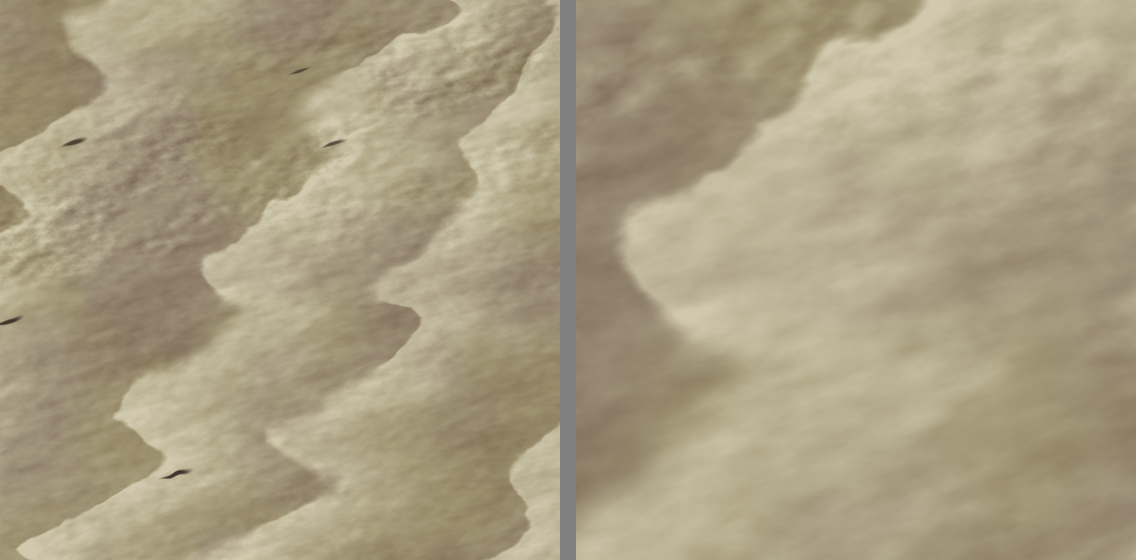
Left: the whole. Right: its middle third, enlarged.
Reproduce this texture procedurally as a Shadertoy shader.

```glsl
// Wind-carved sand: scalloped ledges, each bright at its lip and fading to
// brown before the next. Ledges are painted left to right along zigzag lines,
// then covered with slanted streaks, a pebbly band and a few dark slits.

const vec3 OLIVE_SHADE = vec3(0.550, 0.495, 0.370);
const vec3 MAUVE_SHADE = vec3(0.535, 0.470, 0.395);
const vec3 OLIVE_MID   = vec3(0.655, 0.615, 0.482);
const vec3 MAUVE_MID   = vec3(0.648, 0.600, 0.506);
const vec3 LIT_SAND    = vec3(0.785, 0.755, 0.645);
const vec3 SLIT_COLOR  = vec3(0.150, 0.120, 0.095);

const float LEDGE_SPACING = 0.41;   // horizontal distance between ledges
const float LEDGE_LEAN    = 0.58;   // rightward drift per unit of height
const float SCALLOP_PITCH = 0.27;   // height of one zigzag
const float SCALLOP_DEPTH = 0.16;
const float STREAK_ANGLE  = 0.30;
const float BAND_CENTER   = 0.54;   // pebbly band, across the streaks
const float BAND_WIDTH    = 0.14;
const float PATCH_GAIN    = 0.52;
const float STREAK_GAIN   = 0.42;
const float GRAIN_GAIN    = 0.32;
const vec2  SLIT_CELL     = vec2(0.22, 0.12);
const vec2  SLIT_SIZE     = vec2(0.040, 0.0085);
const float SLIT_CHANCE   = 0.17;

float hash(vec2 p) {
    vec3 q = fract(vec3(p.xyx) * 0.1031);
    q += dot(q, q.yzx + 33.33);
    return fract((q.x + q.y) * q.z);
}

float noise(vec2 p) {
    vec2 i = floor(p), f = fract(p);
    f = f * f * (3.0 - 2.0 * f);
    return mix(mix(hash(i), hash(i + vec2(1, 0)), f.x),
               mix(hash(i + vec2(0, 1)), hash(i + vec2(1, 1)), f.x), f.y);
}

float fbm(vec2 p) {
    float sum = 0.0, amp = 0.533;
    for (int i = 0; i < 4; i++) {
        sum += amp * noise(p);
        p = mat2(1.6, 1.2, -1.2, 1.6) * p + 17.3;
        amp *= 0.5;
    }
    return sum;
}

// Slow rise and quick return, with rounded corners, from 0 to 1
float scallop(float s) {
    float a = fract(s);
    float ramp = a < 0.65 ? a / 0.65 : (1.0 - a) / 0.35;
    return mix(ramp, smoothstep(0.0, 1.0, ramp), 0.7);
}

// Brightness of the overlapping ledges
float ledges(vec2 p) {
    float tone = 0.4;
    for (int k = -5; k <= 4; k++) {
        float id = float(k);
        float seed = hash(vec2(id + 20.0, 4.0));
        float depth = SCALLOP_DEPTH * mix(0.4, 1.3, noise(vec2(p.y * 3.0, id * 7.0 + 80.0)));
        float zig = depth * (scallop(p.y / SCALLOP_PITCH + seed) - 0.5);
        float d = p.x - LEDGE_SPACING * (id + 0.3 * seed) - LEDGE_LEAN * p.y - zig;
        float fade = smoothstep(0.0, 0.9, (d + 0.5 * zig) / LEDGE_SPACING);
        float lit = mix(0.83, 0.20, fade) + 0.14 * exp(-max(d, 0.0) / 0.045);
        float soft = mix(0.006, 0.04, smoothstep(0.45, 0.9, noise(p * 5.0 + id * 9.0)));
        tone = mix(tone, lit, smoothstep(-soft, soft, d));
    }
    return tone;
}

// Sparse tapered cracks, one per chosen cell
float slits(vec2 q) {
    vec2 cell = floor(q / SLIT_CELL);
    float pick = hash(cell + 51.0);
    vec2 jitter = 0.35 + 0.3 * vec2(hash(cell + 63.0), hash(cell + 77.0));
    vec2 d = q - (cell + jitter) * SLIT_CELL;
    d.y += 0.004 * (noise(q * 60.0) - 0.5);
    float size = mix(0.6, 1.0, hash(cell + 92.0));
    float taper = clamp(0.75 + d.x / SLIT_SIZE.x * 0.4, 0.35, 1.1);
    float e = length(d / (SLIT_SIZE * size * vec2(1.0, taper)));
    return step(pick, SLIT_CHANCE) * size * (1.0 - smoothstep(0.3, 1.0, e));
}

void mainImage(out vec4 fragColor, in vec2 fragCoord) {
    vec2 p = fragCoord / iResolution.y;
    float c = cos(STREAK_ANGLE), s = sin(STREAK_ANGLE);
    vec2 q = vec2(c * p.x + s * p.y, c * p.y - s * p.x);

    // Ledges with irregular outlines, frayed at small scale
    vec2 warp = vec2(fbm(p * 5.0 + 3.0), fbm(p * 5.0 + 41.0)) - 0.5;
    float fray = fbm(q * vec2(25.0, 50.0) + 70.0) - 0.5;
    float tone = ledges(p + 0.11 * warp + vec2(0.025 * fray, 0.0));

    // Broad patches, streaks and fine grain
    tone += PATCH_GAIN * (fbm(q * vec2(3.0, 8.0) + 11.0) - 0.5);
    tone += STREAK_GAIN * (fbm(q * vec2(11.0, 42.0) + 29.0) - 0.5);
    tone += GRAIN_GAIN * (fbm(q * vec2(45.0, 100.0) + 7.0) - 0.5);

    // Pebbly relief, strongest inside the band
    float offBand = (q.y - BAND_CENTER) / BAND_WIDTH;
    float clumps = smoothstep(0.35, 0.6, fbm(q * vec2(4.0, 8.0) + 60.0));
    float rough = clumps * exp(-offBand * offBand);
    vec2 grain = q * vec2(38.0, 66.0);
    float relief = fbm(grain) - fbm(grain + vec2(0.45, -0.55));
    tone += (0.16 + 0.12 * clumps + 0.75 * rough) * relief;

    // Tone to colour, with olive and mauve shadows
    float mauve = smoothstep(0.38, 0.62, fbm(p * 4.0 + 90.0));
    vec3 shade = mix(OLIVE_SHADE, MAUVE_SHADE, mauve);
    vec3 mid = mix(OLIVE_MID, MAUVE_MID, mauve);
    tone = clamp(tone, -0.3, 1.12);
    vec3 color = tone < 0.5 ? mix(shade, mid, tone * 2.0)
                            : mix(mid, LIT_SAND, tone * 2.0 - 1.0);

    color = mix(color, SLIT_COLOR, 0.95 * slits(q));
    fragColor = vec4(color, 1.0);
}
```
